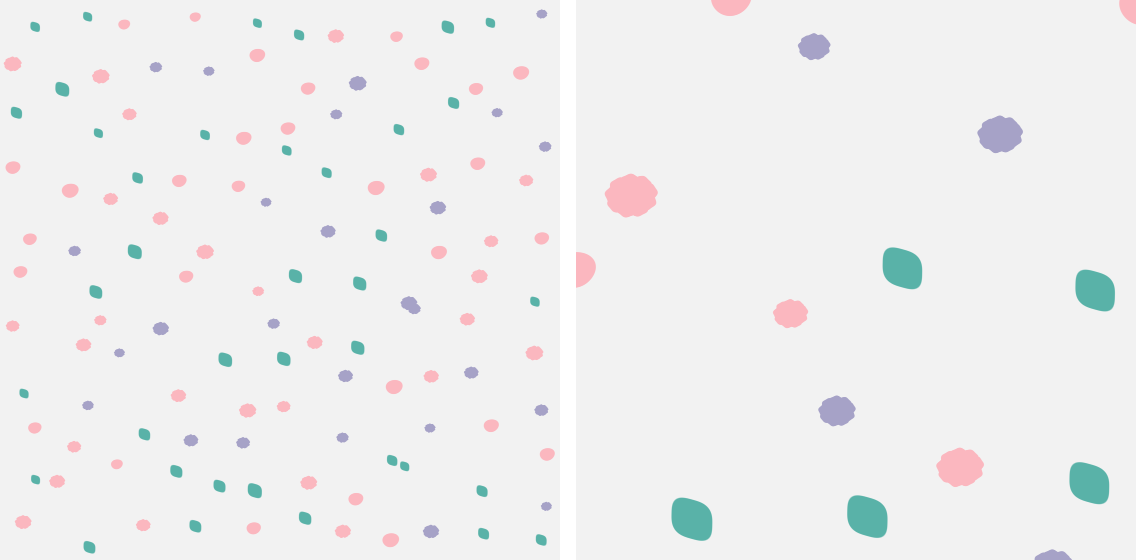
Left, the full canvas; right, a detail of the centre.
Reproduce this pattern procedurally as a WebGL 2 fragment shader.

```glsl
#version 300 es
precision highp float;

uniform vec2 u_resolution;
out vec4 fragColor;

const float PI = 3.14159265;
const float GRID = 11.0;      // dots along each side of the canvas
const float MARGIN = 0.25;    // closest dot centre to the border, in cells

const vec3 PAPER = vec3(0.949);
const vec3 PINK = vec3(0.984, 0.718, 0.749);
const vec3 LILAC = vec3(0.651, 0.635, 0.780);
const vec3 TEAL = vec3(0.350, 0.700, 0.660);

// Integer hash: three random values in 0..1 per cell
vec3 hash3(ivec2 cell, uint seed) {
    uvec3 v = uvec3(uvec2(cell + 64), seed) * 1664525u + 1013904223u;
    v.x += v.y * v.z; v.y += v.z * v.x; v.z += v.x * v.y;
    v ^= v >> 16u;
    v.x += v.y * v.z; v.y += v.z * v.x; v.z += v.x * v.y;
    return vec3(v >> 8u) / 16777216.0;
}

vec2 rotate(vec2 p, float angle) {
    float c = cos(angle), s = sin(angle);
    return vec2(c * p.x + s * p.y, c * p.y - s * p.x);
}

// Smooth tilted oval, slightly uneven
float ovalShape(vec2 p, float radius) {
    vec2 q = rotate(p, 0.2) / vec2(1.0, 0.83);
    float a = atan(q.y, q.x);
    return length(q) - radius * (0.98 + 0.025 * sin(3.0 * a + 0.6));
}

// Wide blob with a scalloped, hand-cut rim
float scallopShape(vec2 p, float radius) {
    vec2 q = p / vec2(1.0, 0.86);
    float a = atan(q.y, q.x);
    float rim = 0.92 + 0.08 * abs(sin(4.5 * a + 0.4))
              + 0.025 * sin(2.0 * a + 1.0) + 0.02 * sin(13.0 * a);
    return length(q) - radius * rim;
}

// Soft square stretched towards the lower right
float pebbleShape(vec2 p, float radius) {
    vec2 q = abs(rotate(p + 0.13 * p.yx, -0.15));
    return pow(dot(q * q, q), 1.0 / 3.0) - radius * 0.95;
}

// Jittered lattice point, with rows and columns shifted smoothly
vec2 dotCentre(ivec2 cell, vec2 jitter) {
    vec2 home = vec2(cell) + 0.5;
    vec2 shift = 0.42 * sin(home.yx * vec2(2.4, 2.1) + vec2(0.7, 2.0));
    vec2 centre = home + shift * sin(PI * home / GRID) + 0.6 * (jitter - 0.5);
    return clamp(centre, MARGIN, GRID - MARGIN);
}

// Paint one dot over the colour below it
vec3 paint(vec3 below, vec3 ink, float dist, float pixel) {
    return mix(below, ink, 1.0 - smoothstep(-0.7 * pixel, 0.7 * pixel, dist));
}

vec3 drawDot(vec3 below, vec2 p, ivec2 cell, float pixel) {
    vec3 place = hash3(cell, 3u);
    vec3 look = hash3(cell, 8u);
    vec2 q = (p - dotCentre(cell, place.xy)) / GRID;

    // Evenly spread kinds: half pink, a quarter each lilac and teal
    float kind = fract(dot(vec2(cell), vec2(0.7549, 0.5698)) + 0.6 * look.x);
    if (kind < 0.5) {
        float radius = mix(0.0092, 0.0156, sqrt(look.y));
        float dist = look.z < 0.5 ? ovalShape(q, radius) : scallopShape(q, radius);
        return paint(below, PINK, dist, pixel);
    }
    if (kind < 0.75) {
        float radius = mix(0.0094, 0.0156, look.y * look.y);
        return paint(below, LILAC, scallopShape(q, radius), pixel);
    }
    float radius = mix(0.0080, 0.0132, look.y);
    return paint(below, TEAL, pebbleShape(q, radius), pixel);
}

void main() {
    float side = min(u_resolution.x, u_resolution.y);
    vec2 p = gl_FragCoord.xy / side * GRID;
    ivec2 here = ivec2(floor(p));

    // Shifted dots may reach in from neighbouring cells
    vec3 color = PAPER;
    for (int y = -1; y <= 1; y++) {
        for (int x = -1; x <= 1; x++) {
            ivec2 cell = here + ivec2(x, y);
            bool inside = all(greaterThanEqual(cell, ivec2(0)))
                       && all(lessThan(cell, ivec2(GRID)));
            if (inside) color = drawDot(color, p, cell, 1.0 / side);
        }
    }
    fragColor = vec4(color, 1.0);
}
```
